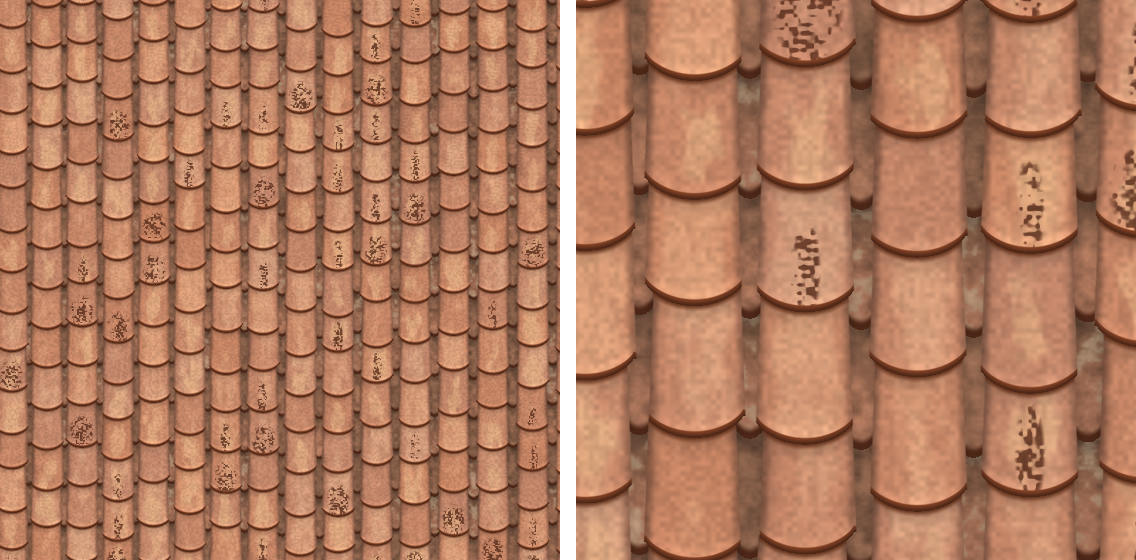
Left: the whole. Right: its middle third, enlarged.
A WebGL 2 fragment shader for this texture:

```glsl
#version 300 es
precision highp float;
// Weathered terracotta roof: columns of overlapping barrel tiles over shaded channels.

uniform vec2 u_resolution;
out vec4 outColor;

const float PI = 3.14159265;
const float COLUMNS = 15.0;
const float ROWS = 14.0;
const float FIRST_CENTER = 0.021;   // x of the first column
const float BOW = 0.018;            // uneven spacing of the columns
const float HALF_BOTTOM = 0.0288;   // half width at the lower lip
const float HALF_TOP = 0.0262;      // half width at the upper end
const float SAG = 0.0130;           // droop of the curved lip
const float RIM = 0.055;            // lip thickness, in rows
const float ROW_JITTER = 0.17;      // irregular tile length, in rows
const float SIDE_JITTER = 0.0035;   // sideways slip of tiles

const vec3 CLAY = vec3(0.76, 0.525, 0.405);
const vec3 CLAY_LIGHT = vec3(0.84, 0.63, 0.49);
const vec3 CLAY_SHADE = vec3(0.64, 0.435, 0.335);
const vec3 OCHRE = vec3(0.87, 0.67, 0.50);
const vec3 CHANNEL = vec3(0.51, 0.36, 0.275);
const vec3 RIM_BROWN = vec3(0.44, 0.22, 0.12);
const vec3 DARK = vec3(0.30, 0.15, 0.09);
const vec3 LICHEN = vec3(0.58, 0.51, 0.42);

float hash(vec2 p) {
  return fract(sin(dot(p, vec2(127.1, 311.7))) * 43758.5453);
}

float noise(vec2 p) {
  vec2 i = floor(p), f = fract(p);
  f = f * f * (3.0 - 2.0 * f);
  return mix(mix(hash(i), hash(i + vec2(1, 0)), f.x),
             mix(hash(i + vec2(0, 1)), hash(i + vec2(1, 1)), f.x), f.y);
}

float fbm(vec2 p) {
  float sum = 0.0, amp = 0.55;
  for (int i = 0; i < 3; i++) {
    sum += amp * noise(p);
    p = p * 2.1 + 17.0;
    amp *= 0.5;
  }
  return sum;
}

float columnCenter(float k) {
  return FIRST_CENTER + k / COLUMNS - BOW * sin(PI * k / COLUMNS);
}

float lipJitter(float column, float row) {
  return ROW_JITTER * hash(vec2(column + 3.0, row + 41.0));
}

// Sunken channel between two columns; side runs from -1 to 1 across it.
vec3 channelColor(vec2 p, float gap, float side) {
  float rows = p.y * ROWS + 0.5 * hash(vec2(gap, 7.0)) - 0.10 * side * side;
  float row = floor(rows), h = rows - row;
  float age = hash(vec2(gap, row));
  float grit = fbm(p * 130.0);
  vec3 color = mix(CHANNEL, CLAY_SHADE, smoothstep(0.2, 0.8, age) * smoothstep(0.9, 0.4, h));
  color = mix(color, LICHEN, 0.6 * step(0.75, age) * smoothstep(0.45, 0.65, grit));
  color *= 0.72 + 0.6 * grit;
  color = mix(DARK, color, smoothstep(0.04, 0.11, h));
  color *= mix(0.75, 1.0, smoothstep(0.0, 0.16, 1.0 - h));
  return color * mix(1.0, 0.78, side * side);
}

// Surface of one tile; u runs across it, h rises from its lip, below is depth under the next lip.
vec3 tileColor(vec2 p, vec2 id, float u, float h, float below, float aa) {
  float tone = hash(id + 11.0), patina = hash(id + 23.0), soot = hash(id + 37.0);
  vec2 seed = id * 7.3;
  float cloud = fbm(p * vec2(85.0, 40.0) + seed);
  float grain = noise(p * 330.0);

  float light = 0.72 - 0.55 * pow(abs(u - 0.08), 3.0) + 0.42 * (tone - 0.5) + 0.6 * (cloud - 0.48);
  vec3 color = mix(CLAY_SHADE, CLAY, smoothstep(0.0, 0.45, light));
  color = mix(color, CLAY_LIGHT, smoothstep(0.52, 0.92, light));
  color *= mix(vec3(1.02, 0.98, 0.95), vec3(0.99, 0.99, 1.02), hash(id + 53.0));

  // Pale worn streak along the crown
  vec2 q = vec2(u - 0.4 * (patina - 0.7), h - 0.45);
  float worn = 1.0 - length(q * vec2(1.4, 1.7)) + 1.3 * (cloud - 0.5);
  color = mix(color, OCHRE, 0.6 * step(0.45, patina) * smoothstep(0.2, 0.6, worn));

  // Fine sooty speckles on some tiles, a small narrow chip on others
  float spread = mix(2.8, 1.2, step(0.91, soot));
  float patchMask = 1.0 - length(vec2(u, h - 0.36) * vec2(spread, 2.0));
  float speck = 0.6 * noise(p * 390.0 + seed) + 0.4 * noise(p * 130.0 + seed);
  float dirt = smoothstep(0.52, 0.74, speck + 0.14 * patchMask) * smoothstep(0.0, 0.3, patchMask);
  color = mix(color, DARK * 1.1, 0.8 * dirt * step(0.80, soot));
  color *= 0.92 + 0.16 * grain;

  // Rounded sides, shadow of the tile above, and the lip
  color *= mix(1.0, 0.76, smoothstep(0.78, 1.0, abs(u)));
  color = mix(RIM_BROWN, color, smoothstep(-0.01, 0.055, below));
  color *= mix(0.87, 1.0, smoothstep(0.0, 0.20, below));
  color *= 1.0 + 0.08 * smoothstep(0.16, 0.08, h);
  vec3 lip = mix(DARK, RIM_BROWN * 1.15, smoothstep(0.0, RIM, h) * (1.0 - 0.3 * u * u));
  return mix(lip, color, smoothstep(RIM - aa, RIM + aa, h));
}

void main() {
  vec2 p = gl_FragCoord.xy / u_resolution;
  float pixel = 1.0 / min(u_resolution.x, u_resolution.y);

  // Nearest column and the channel beside it
  float slot = (p.x - FIRST_CENTER + BOW * sin(PI * p.x)) * COLUMNS;
  float column = floor(slot + 0.5), gap = floor(slot);
  float side = clamp((fract(slot) - 0.5) / 0.15, -1.0, 1.0);
  float x = p.x - columnCenter(column);

  // Row, found along the drooping lips
  float across = clamp(x / HALF_BOTTOM, -1.0, 1.0);
  float droop = SAG * pow(1.0 - across * across, 0.75);
  float rows = (p.y + droop) * ROWS + 0.8 * hash(vec2(column, 5.0));
  float row = floor(rows);
  row -= step(fract(rows), lipJitter(column, row));
  float h = rows - row - lipJitter(column, row);
  float below = row + 1.0 + lipJitter(column, row + 1.0) - rows;

  vec2 id = vec2(column, row);
  x += SIDE_JITTER * (hash(id + 71.0) - 0.5);
  float halfWidth = mix(HALF_BOTTOM, HALF_TOP, clamp(h, 0.0, 1.0));
  float u = clamp(x / halfWidth, -1.0, 1.0);
  float cover = 1.0 - smoothstep(-pixel, pixel, abs(x) - halfWidth);

  vec3 color = channelColor(p, gap, side);
  color = mix(color, tileColor(p, id, u, h, below, pixel * ROWS), cover);
  outColor = vec4(color, 1.0);
}
```
